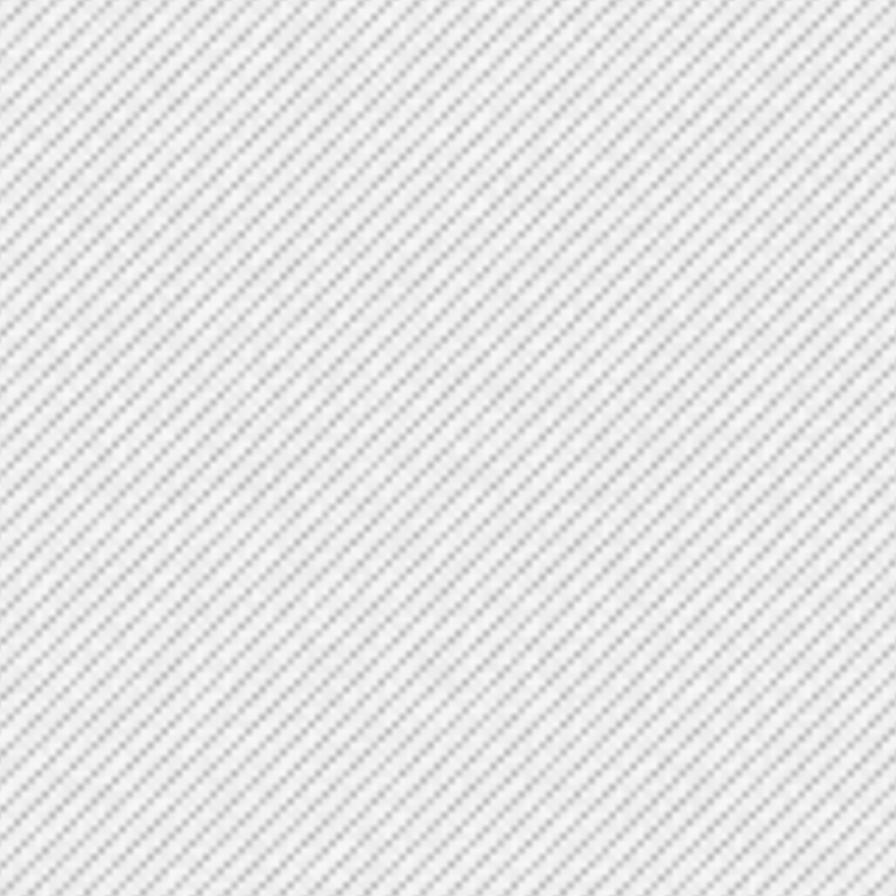
This pattern is drawn by a Shadertoy shader. Its source:

```glsl
const int PERIOD = 4;             // cells from one diagonal to the next
const int REPEATS = 32;           // diagonals across and down
const int CELLS = PERIOD * REPEATS;
const vec3 PAPER = vec3(0.947);
const vec3 THREAD = vec3(0.762);
const float PAPER_GRAIN = 0.045;  // full range of tone between cells
const float THREAD_GRAIN = 0.06;
const float CRISPNESS = 1.0;      // 0 blends cells linearly, 1 with flat centres

// Integer hash of a cell, from 0 to 1
float hashCell(ivec2 cell) {
    uint h = uint(cell.x) * 1597u + uint(cell.y) * 51749u + 977u;
    h = (h ^ (h >> 15)) * 73471u;
    h = (h ^ (h >> 13)) * 39119u;
    h ^= h >> 16;
    return float(h & 65535u) / 65535.0;
}

// Colour of one cell, wrapped at the canvas edges
vec3 cellColor(ivec2 cell) {
    cell = (cell + CELLS) % CELLS;
    bool onDiagonal = (cell.x - cell.y + CELLS) % PERIOD == 0;
    float grain = hashCell(cell) - 0.5;
    return onDiagonal ? THREAD + grain * THREAD_GRAIN
                      : PAPER + grain * PAPER_GRAIN;
}

void mainImage(out vec4 fragColor, in vec2 fragCoord) {
    vec2 grid = fragCoord / iResolution.xy * float(CELLS) - 0.5;
    ivec2 cell = ivec2(floor(grid));

    // Soft blend between neighbouring cell centres
    vec2 f = fract(grid);
    vec2 blend = mix(f, smoothstep(0.0, 1.0, f), CRISPNESS);
    vec3 lower = mix(cellColor(cell), cellColor(cell + ivec2(1, 0)), blend.x);
    vec3 upper = mix(cellColor(cell + ivec2(0, 1)), cellColor(cell + ivec2(1, 1)), blend.x);

    fragColor = vec4(mix(lower, upper, blend.y), 1.0);
}
```
